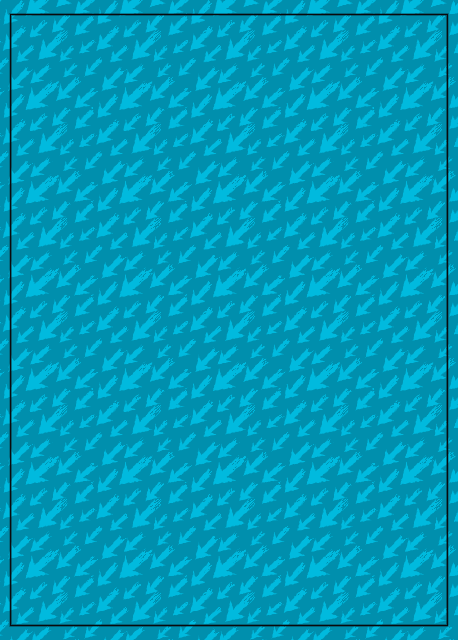
This pattern is drawn by a Shadertoy shader. Its source:

```glsl
#define HEIGHT 768.0                      // canvas height in layout units
#define TILE 112.4                        // side of the repeating square
#define TILE_OFFSET vec2(37.6, 0.0)
#define FRAME_INSET vec2(12.7, 17.4)
#define FRAME_WIDTH 2.0
#define TILT 0.77                         // mean slope of the arrows, radians
#define TILT_SPREAD 0.14
#define WEAR 0.62                         // higher leaves more paint missing
#define GROUND vec3(0.0, 0.56, 0.68)
#define PAINT vec3(0.0, 0.73, 0.87)
#define INK vec3(0.04, 0.04, 0.05)

// One tile of arrows: centre x, centre y (downwards), length
const int COUNT = 16;
const vec3 ARROWS[COUNT] = vec3[COUNT](
    vec3(13, 114, 52), vec3(26, 54, 48), vec3(44, 107, 37), vec3(65, 118, 34),
    vec3(91, 16, 35),  vec3(64, 30, 33), vec3(36, 27, 32),  vec3(8, 35, 28),
    vec3(92, 46, 38),  vec3(43, 64, 25), vec3(67, 56, 24),  vec3(105, 65, 28),
    vec3(47, 84, 23),  vec3(74, 81, 28), vec3(98, 95, 38),  vec3(11, 89, 32));

float hash(vec2 p) {
    return fract(sin(dot(p, vec2(12.9898, 78.233))) * 43758.5453);
}

float noise(vec2 p) {
    vec2 i = floor(p), f = fract(p);
    f = f * f * (3.0 - 2.0 * f);
    return mix(mix(hash(i), hash(i + vec2(1, 0)), f.x),
               mix(hash(i + vec2(0, 1)), hash(i + vec2(1, 1)), f.x), f.y);
}

// Arrow of unit length: tip at the origin, tail at x = 1
float arrowDistance(vec2 p, float tailEnd) {
    float side = abs(p.y);
    float head = max((side - 0.62 * p.x - 0.01) * 0.85, (p.x - 0.31 - 0.42 * side) * 0.92);
    float shaft = max(side - 0.065 - 0.045 * p.x, max(0.2 - p.x, p.x - tailEnd));
    return min(head, shaft);
}

// Paint coverage of one brushed arrow
float brushArrow(vec2 offset, float size, float seed, float pixel) {
    float angle = TILT + TILT_SPREAD * (hash(vec2(seed, 3.1)) - 0.5);
    vec2 axis = vec2(cos(angle), -sin(angle));
    vec2 along = vec2(dot(offset, axis), dot(offset, vec2(-axis.y, axis.x)));
    vec2 p = along / size + vec2(0.5, 0.0);

    // Uneven outline and frayed tail
    vec2 grain = along + seed * 37.0;
    float wobble = (noise(grain * 0.45) - 0.5) * 1.3;
    float tailEnd = 1.03 - 0.18 * noise(vec2(seed * 9.0, grain.y * 0.8));
    float d = arrowDistance(p, tailEnd) * size + wobble;
    float cover = clamp(0.5 - d / pixel, 0.0, 1.0);

    // Dry-brush streaks, stronger towards the tail and on large arrows
    float streak = 0.65 * noise(grain * vec2(0.2, 0.95)) + 0.35 * noise(grain * vec2(0.7, 1.1));
    float dry = smoothstep(0.3, 1.0, p.x) * (0.65 + 0.35 * smoothstep(25.0, 48.0, size));
    float limit = 1.0 - WEAR * dry;
    return cover * (1.0 - smoothstep(limit, limit + 0.12, streak));
}

void mainImage(out vec4 fragColor, in vec2 fragCoord) {
    float pixel = HEIGHT / iResolution.y;
    vec2 canvas = iResolution.xy * pixel;
    vec2 p = vec2(fragCoord.x, iResolution.y - fragCoord.y) * pixel;

    // Arrows wrap around the tile edges
    float paint = 0.0;
    for (int i = 0; i < COUNT; i++) {
        vec2 offset = p - TILE_OFFSET - ARROWS[i].xy;
        offset -= TILE * round(offset / TILE);
        paint = max(paint, brushArrow(offset, ARROWS[i].z, float(i) + 1.0, pixel));
    }
    vec3 color = mix(GROUND, PAINT, paint);

    // Thin rectangular frame
    vec2 edge = abs(p - 0.5 * canvas) - (0.5 * canvas - FRAME_INSET);
    float line = abs(max(edge.x, edge.y)) - 0.5 * FRAME_WIDTH;
    color = mix(color, INK, clamp(0.5 - line / pixel, 0.0, 1.0));

    fragColor = vec4(color, 1.0);
}
```
